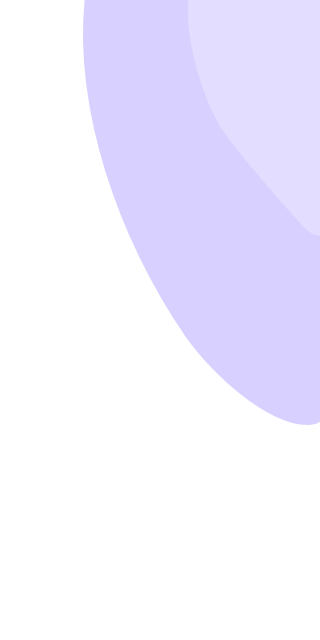
Give the GLSL for this background, as a WebGL 1 fragment shader.

```glsl
precision highp float;

// Two nested lavender blobs hanging from the top right corner of a white page.
// Each outline is a chain of cubic Bezier arcs, split into short chords that
// give the distance to the edge and, by counting crossings, the inside.

uniform vec2 u_resolution;

const vec2 GRID = vec2(384.0, 768.0); // layout units, y pointing down
const int CHORDS = 16;                // chords per arc

const vec3 PAGE = vec3(1.0);
const vec3 LAVENDER = vec3(0.847, 0.818, 1.0);
const vec3 PALE_LAVENDER = vec3(0.890, 0.866, 1.0);

vec2 bezier(vec2 a, vec2 b, vec2 c, vec2 d, float t) {
  float s = 1.0 - t;
  return s * s * s * a + 3.0 * s * s * t * b + 3.0 * s * t * t * c + t * t * t * d;
}

float segmentDistance(vec2 p, vec2 a, vec2 b) {
  vec2 ab = b - a;
  return length(p - a - ab * clamp(dot(p - a, ab) / dot(ab, ab), 0.0, 1.0));
}

// Adds one arc to edge = (nearest distance, sign); the sign flips at every
// crossing of a ray that leaves p towards the left.
vec2 addArc(vec2 edge, vec2 p, vec2 a, vec2 b, vec2 c, vec2 d) {
  vec2 from = a;
  for (int i = 1; i <= CHORDS; i++) {
    vec2 to = bezier(a, b, c, d, float(i) / float(CHORDS));
    edge.x = min(edge.x, segmentDistance(p, from, to));
    if ((from.y > p.y) != (to.y > p.y)) {
      float crossing = mix(from.x, to.x, (p.y - from.y) / (to.y - from.y));
      if (crossing < p.x) edge.y = -edge.y;
    }
    from = to;
  }
  return edge;
}

// Signed distances, negative inside
float outerBlob(vec2 p) {
  vec2 edge = vec2(1000.0, 1.0);
  vec2 flank = vec2(222.0, 403.0);
  vec2 foot = vec2(368.0, 510.0);
  edge = addArc(edge, p, vec2(101.5, 0.0), vec2(88.5, 130.0), vec2(141.0, 285.0), flank);
  edge = addArc(edge, p, flank, vec2(256.0, 452.0), vec2(323.0, 510.0), foot);
  edge = addArc(edge, p, foot, vec2(375.0, 510.0), vec2(381.0, 508.5), vec2(384.0, 506.0));
  return edge.x * edge.y;
}

float innerBlob(vec2 p) {
  vec2 edge = vec2(1000.0, 1.0);
  vec2 shoulder = vec2(262.0, 148.0);
  vec2 heel = vec2(355.0, 262.0);
  edge = addArc(edge, p, vec2(226.0, 0.0), vec2(222.0, 45.0), vec2(240.0, 108.0), shoulder);
  edge = addArc(edge, p, shoulder, vec2(275.0, 171.0), vec2(325.0, 229.0), heel);
  edge = addArc(edge, p, heel, vec2(364.0, 272.0), vec2(373.0, 283.0), vec2(384.0, 283.0));
  return edge.x * edge.y;
}

// Edge smoothed over one pixel
float coverage(float dist, float pixel) {
  return clamp(0.5 - dist / pixel, 0.0, 1.0);
}

void main() {
  vec2 uv = gl_FragCoord.xy / u_resolution;
  vec2 p = vec2(uv.x, 1.0 - uv.y) * GRID;
  float pixel = GRID.y / u_resolution.y;

  vec3 color = mix(PAGE, LAVENDER, coverage(outerBlob(p), pixel));
  color = mix(color, PALE_LAVENDER, coverage(innerBlob(p), pixel));
  gl_FragColor = vec4(color, 1.0);
}
```
